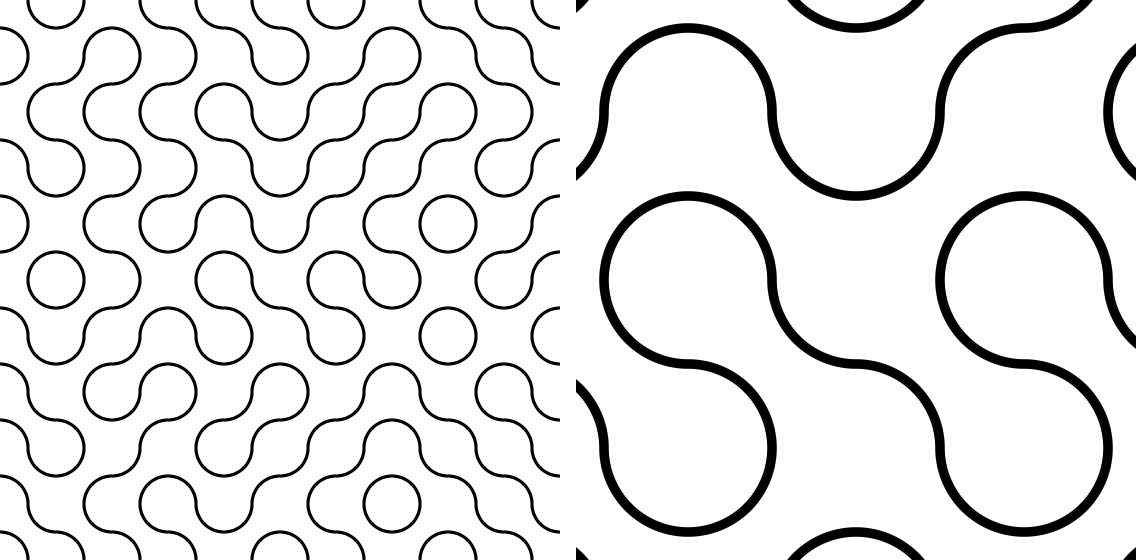
Left: the whole. Right: its middle third, enlarged.
A WebGL 1 fragment shader for this pattern:

```glsl
precision highp float;

uniform vec2 u_resolution;

const float TILE_COUNT = 10.0;
const float LINE_WIDTH = 0.057;  // in tile units
const float ARC_RADIUS = 0.5;
const vec3 PAPER = vec3(1.0);
const vec3 INK = vec3(0.0);

float hash(vec2 p) {
  return fract(sin(dot(p, vec2(127.1, 311.7))) * 43758.5453);
}

// Mirror a tile left to right for half of the cells
vec2 flipTile(vec2 p, float choice) {
  return choice < 0.5 ? p : vec2(1.0 - p.x, p.y);
}

// Distance to the centre line of two quarter arcs at opposite corners
float arcPairDistance(vec2 p, float radius) {
  float cornerDistance = min(length(p), length(p - 1.0));
  return abs(cornerDistance - radius);
}

float strokeMask(float d, float width, float pixel) {
  return clamp(0.5 + (0.5 * width - d) / pixel, 0.0, 1.0);
}

void main() {
  float side = min(u_resolution.x, u_resolution.y);
  vec2 grid = gl_FragCoord.xy / side * TILE_COUNT;
  vec2 cell = floor(grid);

  // Each cell picks one of two orientations
  vec2 local = flipTile(fract(grid), hash(cell));

  float d = arcPairDistance(local, ARC_RADIUS);
  float ink = strokeMask(d, LINE_WIDTH, TILE_COUNT / side);
  gl_FragColor = vec4(mix(PAPER, INK, ink), 1.0);
}
```
